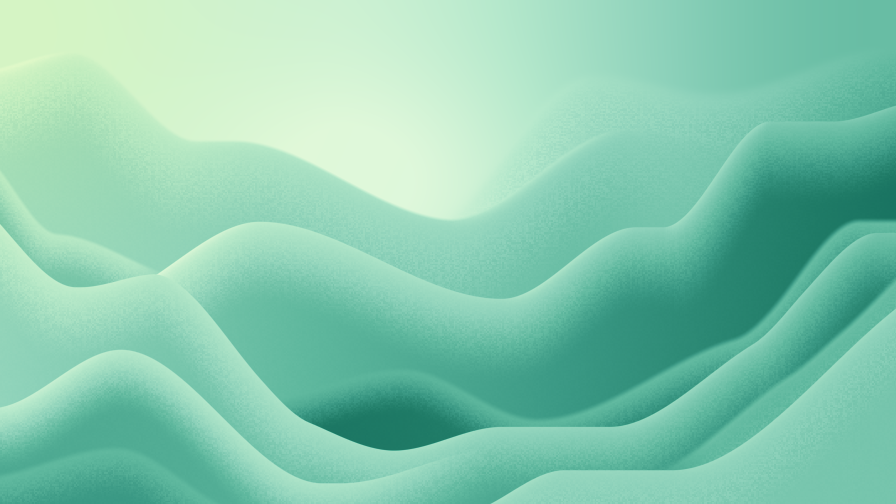
This background is drawn by a WebGL 2 fragment shader. Its source:

```glsl
#version 300 es
precision highp float;
// Soft mint dunes under a pale glow, painted from back to front.
// Each ridge is a sum of smooth ramps; depth below it shades crest to body,
// and the resulting scalar tone is looked up in a green palette.

#define RIM_WIDTH 0.012
#define RIM_GAIN 1.0
#define GRAIN_CELLS 300.0
#define GRAIN_GAIN 0.42
#define WARMTH 0.9

uniform vec2 u_resolution;
out vec4 fragColor;

float hash(vec2 p) {
  return fract(sin(dot(p, vec2(127.1, 311.7))) * 43758.5453);
}

// Rise of the given height between x = a and x = b.
float ramp(float x, float a, float b, float height) {
  return height * smoothstep(a, b, x);
}

// Tone 0 is deep teal, tone 5 is pale mint.
vec3 palette(float tone) {
  vec3 c = mix(vec3(0.05, 0.39, 0.34), vec3(0.12, 0.48, 0.40), clamp(tone + 1.0, 0.0, 1.0));
  c = mix(c, vec3(0.23, 0.60, 0.52), clamp(tone, 0.0, 1.0));
  c = mix(c, vec3(0.37, 0.72, 0.62), clamp(tone - 1.0, 0.0, 1.0));
  c = mix(c, vec3(0.55, 0.82, 0.73), clamp(tone - 2.0, 0.0, 1.0));
  c = mix(c, vec3(0.71, 0.91, 0.80), clamp(tone - 3.0, 0.0, 1.0));
  return mix(c, vec3(0.87, 0.97, 0.86), clamp(tone - 4.0, 0.0, 1.0));
}

// crest and body hold tones at the left and right side of the canvas;
// form holds shading depth, rim strength and edge softness.
void wave(inout float tone, vec2 p, float ridge, vec2 crest, vec2 body, vec3 form, float presence) {
  float below = ridge - p.y;
  vec2 slope = vec2(dFdx(below), dFdy(below)) * u_resolution.y;
  float steep = max(length(slope), 1.0);
  float dist = below / steep;
  float shade = smoothstep(0.0, form.x, below / sqrt(steep));
  float lit = 0.35 + 0.65 * smoothstep(-0.1, 0.7, slope.x);
  float surface = mix(mix(crest.x, crest.y, p.x), mix(body.x, body.y, p.x), shade);
  surface += RIM_GAIN * form.y * lit * exp(-max(dist, 0.0) / RIM_WIDTH);
  // Grain gathers where light turns into shade.
  float speck = hash(floor(p * vec2(u_resolution.x / u_resolution.y, 1.0) * GRAIN_CELLS)) - 0.5;
  surface += speck * GRAIN_GAIN * (0.15 + 3.0 * shade * (1.0 - shade));
  float edge = form.z + 0.75 / u_resolution.y;
  tone = mix(tone, surface, smoothstep(-edge, edge, dist) * presence);
}

void main() {
  vec2 p = gl_FragCoord.xy / u_resolution;
  float x = p.x;

  // Sky with a pale glow above the far valley
  float tone = 4.5 - 2.3 * smoothstep(0.35, 1.0, x);
  vec2 glow = (p - vec2(0.43, 0.64)) / vec2(0.20, 0.22);
  tone += 0.7 * exp(-dot(glow, glow));

  // Far misty hump
  float ridge = 0.54 + ramp(x, 0.46, 0.665, 0.305) + ramp(x, 0.67, 0.79, -0.035) + ramp(x, 0.80, 1.0, 0.09);
  wave(tone, p, ridge, vec2(6.5, 2.1), vec2(6.8, 1.5), vec3(0.15, 0.25, 0.018), smoothstep(0.42, 0.60, x));

  // Back dune
  ridge = 0.856 + ramp(x, -0.03, 0.08, 0.04) + ramp(x, 0.08, 0.22, -0.176) + ramp(x, 0.26, 0.51, -0.157)
        + ramp(x, 0.50, 0.70, 0.18) + ramp(x, 0.70, 0.95, -0.06);
  wave(tone, p, ridge, vec2(4.3, 2.2), vec2(3.4, 1.6), vec3(0.20, 1.0, 0.003), 1.0 - smoothstep(0.62, 0.80, x) * 0.7);

  // Small fold at the left
  ridge = 0.70 + ramp(x, -0.03, 0.065, -0.165) + ramp(x, 0.06, 0.22, -0.09);
  wave(tone, p, ridge, vec2(3.9, 3.2), vec2(2.5, 2.3), vec3(0.09, 0.3, 0.003), 1.0 - smoothstep(0.14, 0.20, x));

  // Main dune, sinking into deep teal at the right
  ridge = 0.40 + ramp(x, 0.10, 0.29, 0.16) + ramp(x, 0.29, 0.56, -0.153) + ramp(x, 0.56, 0.71, 0.142)
        + ramp(x, 0.74, 0.86, 0.21) + ramp(x, 0.93, 1.03, 0.04);
  wave(tone, p, ridge, vec2(4.5, 2.1), vec2(3.2, -0.3), vec3(0.17, 0.9, 0.0), smoothstep(0.14, 0.17, x));

  // Grainy dark hollow with a pale right flank
  ridge = 0.19 + ramp(x, 0.26, 0.45, 0.076) + ramp(x, 0.45, 0.60, -0.099)
        + ramp(x, 0.60, 0.86, 0.17) + ramp(x, 0.82, 0.96, 0.225);
  wave(tone, p, ridge, vec2(1.7, 2.1), vec2(-0.8, 0.9), vec3(0.09, 0.2, 0.006), 1.0);

  // Long front dune
  ridge = 0.63 + ramp(x, -0.06, 0.085, -0.20) + ramp(x, 0.09, 0.175, 0.026) + ramp(x, 0.17, 0.345, -0.27)
        + ramp(x, 0.29, 0.44, -0.08) + ramp(x, 0.44, 0.56, 0.047) + ramp(x, 0.68, 0.90, 0.20)
        + ramp(x, 0.84, 0.98, 0.185);
  wave(tone, p, ridge, vec2(4.1, 2.2), vec2(3.1, 0.2), vec3(0.15, 0.7, 0.0), 1.0);

  // Lower left dune and the shadowed one before it
  ridge = 0.19 + ramp(x, -0.01, 0.135, 0.116) + ramp(x, 0.135, 0.36, -0.265) + ramp(x, 0.38, 0.56, 0.07);
  wave(tone, p, ridge, vec2(3.9, 3.0), vec2(1.5, 2.2), vec3(0.13, 0.6, 0.0), 1.0 - smoothstep(0.38, 0.56, x));
  ridge = 0.05 + ramp(x, -0.03, 0.13, 0.06) + ramp(x, 0.13, 0.28, -0.13);
  wave(tone, p, ridge, vec2(2.0, 2.0), vec2(1.0, 1.0), vec3(0.10, 0.1, 0.006), 1.0);

  // Lower right slopes
  ridge = 0.05 + ramp(x, 0.70, 0.94, 0.24) + ramp(x, 0.88, 1.08, 0.24);
  wave(tone, p, ridge, vec2(2.0, 2.0), vec2(2.2, 2.2), vec3(0.12, 0.4, 0.006), smoothstep(0.70, 0.80, x));
  ridge = -0.02 + ramp(x, 0.51, 0.63, 0.087) + ramp(x, 0.75, 1.10, 0.40);
  wave(tone, p, ridge, vec2(3.5, 2.9), vec2(3.1, 2.5), vec3(0.16, 0.5, 0.0), 1.0);

  // Warm light from the upper left
  vec2 sun = (p - vec2(0.0, 0.95)) / vec2(0.28, 0.45);
  vec3 color = palette(tone) + WARMTH * exp(-dot(sun, sun)) * vec3(0.05, 0.02, -0.07);
  fragColor = vec4(clamp(color, 0.0, 1.0), 1.0);
}
```
